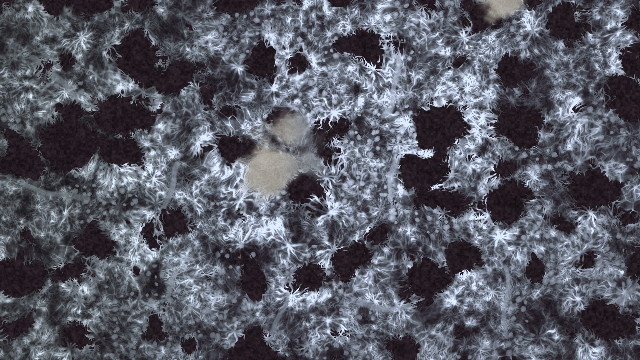
Give the GLSL for this texture, as a WebGL 2 fragment shader.

```glsl
#version 300 es
precision highp float;
// Pale fungal threads spreading over dark crumbs of soil under an uneven lamp.
// Jittered cells place the soil, branching fans, webs, beads and stems;
// layered sines bend them and noise sets the tone, all in canvas heights.
#define SOIL_SCALE 6.6
#define SOIL_RADIUS 0.52
#define FAN_SCALE 8.5
#define FAN_WIDTH 0.0042
#define WEB_SCALE 31.0
#define BEAD_SCALE 40.0
#define STEM_SCALE 3.2
#define BODY_GAIN 0.42
#define THREAD_GAIN 0.62
#define CRUMB_GAIN 0.75
#define LAMP_CENTRE vec2(1.06, 0.64)
#define MOULD_COLOUR vec3(0.68, 0.66, 0.62)

uniform vec2 u_resolution;
out vec4 fragColour;
const float TAU = 6.28318;

vec2 hash2(vec2 p) {
  vec3 q = fract(p.xyx * vec3(0.1031, 0.1030, 0.0973));
  q += dot(q, q.yzx + 33.33);
  return fract((q.xx + q.yz) * q.zy);
}

float noise(vec2 p) {
  vec2 i = floor(p), f = fract(p);
  f = f * f * (3.0 - 2.0 * f);
  return mix(mix(hash2(i).x, hash2(i + vec2(1, 0)).x, f.x),
             mix(hash2(i + vec2(0, 1)).x, hash2(i + vec2(1, 1)).x, f.x), f.y);
}

float layered(vec2 p) {
  float sum = 0.0, gain = 0.5;
  for (int k = 0; k < 4; k++) {
    sum += gain * noise(p);
    p = mat2(1.6, 1.2, -1.2, 1.6) * p + 7.3;
    gain *= 0.55;
  }
  return sum / 1.01;
}

vec2 bend(vec2 p) {
  return sin(p.yx * 17.0 + 2.0 * sin(p * 11.0)) * 0.012
       + sin(p.yx * vec2(43.0, 37.0) + 3.0 * sin(p * 23.0)) * 0.004;
}

// Nearest distance, second distance and a random value of the nearest cell.
vec3 cellular(vec2 p) {
  vec2 cell = floor(p);
  vec3 found = vec3(9.0, 9.0, 0.0);
  for (int j = -1; j <= 1; j++) for (int i = -1; i <= 1; i++) {
    vec2 id = cell + vec2(i, j), h = hash2(id);
    float d = length(p - id - h);
    if (d < found.x) found = vec3(d, found.x, h.y);
    else found.y = min(found.y, d);
  }
  return found;
}

// Signed depth inside the nearest crumb, positive within.
float soilDepth(vec2 p) {
  vec2 cell = floor(p);
  float depth = -1.0;
  for (int j = -1; j <= 1; j++) for (int i = -1; i <= 1; i++) {
    vec2 id = cell + vec2(i, j), h = hash2(id + 19.0);
    vec2 v = p - id - 0.1 - 0.8 * h;
    v *= mix(vec2(0.75, 1.2), vec2(1.1, 0.9), h.x);
    depth = max(depth, SOIL_RADIUS * mix(0.1, 1.0, hash2(id + 53.0).x) - length(v));
  }
  return depth;
}

// Wavy rays that split into twigs away from each centre.
float fans(vec2 p, float scale, float width) {
  vec2 q = p * scale, cell = floor(q);
  float best = 0.0, w = width * scale;
  for (int j = -1; j <= 1; j++) for (int i = -1; i <= 1; i++) {
    vec2 id = cell + vec2(i, j), h = hash2(id + scale);
    vec2 v = q - id - 0.15 - 0.7 * h;
    float r = length(v) + 0.001, reach = mix(0.4, 0.95, h.y), n = floor(5.0 + 5.0 * h.x);
    float turn = atan(v.y, v.x + 0.0001) / TAU
               + 0.025 * sin(r * 9.0 + h.x * TAU) + 0.012 * sin(r * 25.0 + h.y * TAU);
    float ray = abs(fract(turn * n) - 0.5) * TAU * r / n;
    float twig = abs(fract(turn * n * 2.0 + 0.35 * sin(r * 13.0)) - 0.5) * TAU * r / (2.0 * n);
    float line = 1.0 - smoothstep(w * 0.2, w, ray);
    line = max(line, 0.85 * (1.0 - smoothstep(w * 0.2, w * 0.8, twig)) * smoothstep(0.25, 0.45, r / reach));
    best = max(best, line * (1.0 - smoothstep(0.5, 1.0, r / reach)) * mix(0.5, 1.0, h.x));
  }
  return best;
}

float stems(vec2 p) {
  vec2 q = p * STEM_SCALE, id = floor(q), h = hash2(id + 71.0);
  vec2 v = q - id - 0.5, along = vec2(cos(h.x * TAU), sin(h.x * TAU));
  float d = length(v - along * clamp(dot(v, along), -0.3, 0.3));
  return (1.0 - smoothstep(0.012, 0.036, d)) * step(0.45, h.y);
}

void main() {
  vec2 p = gl_FragCoord.xy / u_resolution.y, q = p + bend(p);
  vec2 fromLamp = (p - LAMP_CENTRE) * vec2(1.0, 1.2);
  float lamp = 0.58 + 0.58 * exp(-2.2 * dot(fromLamp, fromLamp));
  float tone = layered(p * 17.0), fine = layered(q * 52.0);

  // Threads, webs and round beads
  vec3 web = cellular(q * WEB_SCALE), bead = cellular(p * BEAD_SCALE + 0.4 * fine);
  float threads = max(fans(q, FAN_SCALE, FAN_WIDTH), 0.8 * fans(q + 3.7, FAN_SCALE * 1.9, FAN_WIDTH * 0.75));
  threads = max(threads, 0.5 * (1.0 - smoothstep(0.02, 0.13, web.y - web.x)));
  float beadSize = mix(0.12, 0.42, bead.z);
  float beads = (1.0 - smoothstep(beadSize - 0.12, beadSize, bead.x))
              * smoothstep(0.52, 0.62, noise(p * 9.0 + 40.0)) * step(0.3, bead.z);

  // Soil with ragged outlines and bright rims
  float depth = soilDepth(q * SOIL_SCALE) + 0.3 * (fine - 0.5) + 0.5 * (tone - 0.5);
  float soil = smoothstep(-0.03, 0.05, depth - 0.16 * threads);
  float rim = exp(-abs(depth + 0.07) * 14.0) * smoothstep(0.4, 0.7, noise(p * 6.0 + 12.0));

  // Crumbly body with shaded hollows
  float body = smoothstep(0.25, 0.78, 0.55 * (1.0 - tone) + 0.45 * fine);
  float level = 0.03 + BODY_GAIN * body + THREAD_GAIN * threads * (0.2 + body) + 0.32 * rim * (0.4 + fine);
  level *= 1.0 + CRUMB_GAIN * (noise(q * 78.0 + 5.0) + 0.6 * noise(p * 135.0) - 0.8);
  level *= mix(0.5, 1.06, smoothstep(0.28, 0.5, layered(p * 14.0 + 31.0)));
  level = mix(level, 0.45 + 0.25 * fine, 0.75 * stems(q));
  level = mix(level, 0.8 - 0.8 * bead.x, 0.65 * beads);
  level = 0.085 + 0.98 * lamp * level;
  vec3 tint = mix(vec3(1.08, 0.9, 1.15), vec3(0.94, 1.0, 1.12), smoothstep(0.1, 0.34, level));
  tint = mix(tint, vec3(0.94, 1.02, 1.03), 0.5 * (1.0 - smoothstep(0.1, 0.8, p.x)));
  vec3 colour = min(level, 0.93) * tint;
  float grain = noise(p * 150.0);
  vec3 earth = vec3(0.13, 0.096, 0.122) * (0.5 + 0.7 * grain + 0.4 * fine);
  colour = mix(colour, earth, soil);

  // Soft cream mould: lobes as centre and radius
  vec3 lobes[4] = vec3[4](vec3(0.74, 0.54, 0.08), vec3(0.80, 0.64, 0.05),
                          vec3(0.86, 0.58, 0.045), vec3(1.38, 1.0, 0.06));
  float mould = 0.0;
  for (int k = 0; k < 4; k++) {
    float d = length(q - lobes[k].xy) - lobes[k].z + 0.1 * (tone - 0.5);
    mould = max(mould, 1.0 - smoothstep(-0.035, 0.025, d));
  }
  vec3 cream = mix(MOULD_COLOUR, vec3(0.5, 0.52, 0.55), smoothstep(0.76, 0.87, p.x) * step(p.x, 1.1));
  colour = mix(colour, cream * (0.85 + 0.3 * tone), 0.9 * mould);
  colour += 0.04 * (hash2(floor(p * 288.0)).x - 0.5);
  fragColour = vec4(clamp(colour, 0.0, 1.0), 1.0);
}
```
